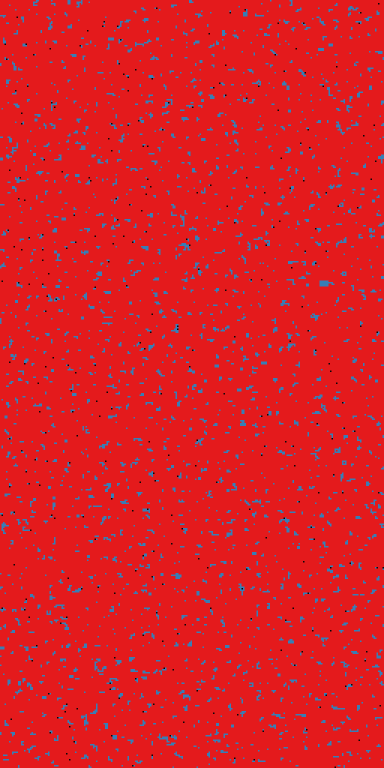
This texture is drawn by a Shadertoy shader. Its source:

```glsl
// Red field sprinkled with ragged blue flecks and sparse black dots.

const float CELLS_ACROSS = 256.0;  // lattice cells over the canvas width
const float BLOCK_SIZE = 7.0;      // lattice cells per block, one fleck each
const float FLECK_CHANCE = 0.86;
const float DOT_CHANCE = 0.13;
const int MAX_STEPS = 12;

const vec3 RED = vec3(0.894, 0.102, 0.110);
const vec3 BLUE = vec3(0.215, 0.494, 0.715);
const vec3 BLACK = vec3(0.03, 0.02, 0.03);

vec3 hash3(vec2 p, float salt) {
    vec3 q = fract(vec3(p.xyx + salt * 7.31) * vec3(0.1031, 0.1030, 0.0973));
    q += dot(q, q.yxz + 33.33);
    return fract((q.xxy + q.yzz) * q.zyx);
}

// One lattice step, a little more often sideways than upright
vec2 walkStep(vec3 rnd) {
    float side = rnd.x < 0.5 ? -1.0 : 1.0;
    return rnd.y < 0.58 ? vec2(side, 0.0) : vec2(0.0, side);
}

// Marks a cell on the random walk of a block: x is blue, y is black
vec2 fleck(vec2 cell, vec2 block, float chance, float dotChance) {
    vec3 place = hash3(block, 1.0);
    vec3 kind = hash3(block, 2.0);
    if (place.z > chance) return vec2(0.0);

    vec2 walker = floor((block + place.xy) * BLOCK_SIZE);
    if (walker == cell && kind.y < dotChance) return vec2(0.0, 1.0);

    int steps = 1 + int(float(MAX_STEPS) * pow(kind.x, 2.5));
    for (int i = 0; i < MAX_STEPS; i++) {
        if (i >= steps) break;
        if (walker == cell) return vec2(1.0, 0.0);
        walker += walkStep(hash3(block, 3.0 + float(i)));
    }
    return vec2(0.0);
}

// Colour of one lattice cell, from the flecks of the nearby blocks
vec3 cellColor(vec2 cell) {
    vec2 home = floor(cell / BLOCK_SIZE);
    vec2 marks = vec2(0.0);
    for (int y = -1; y <= 1; y++) {
        for (int x = -1; x <= 1; x++) {
            vec2 block = home + vec2(x, y);
            marks = max(marks, fleck(cell, block, FLECK_CHANCE, DOT_CHANCE));
        }
    }
    return mix(mix(RED, BLUE, marks.x), BLACK, marks.y);
}

void mainImage(out vec4 fragColor, in vec2 fragCoord) {
    // Four samples per pixel smooth the cell edges
    vec3 color = vec3(0.0);
    for (int i = 0; i < 4; i++) {
        vec2 offset = vec2(i % 2, i / 2) * 0.5 - 0.25;
        vec2 uv = (fragCoord + offset) / iResolution.x;
        color += 0.25 * cellColor(floor(uv * CELLS_ACROSS));
    }
    fragColor = vec4(color, 1.0);
}
```
